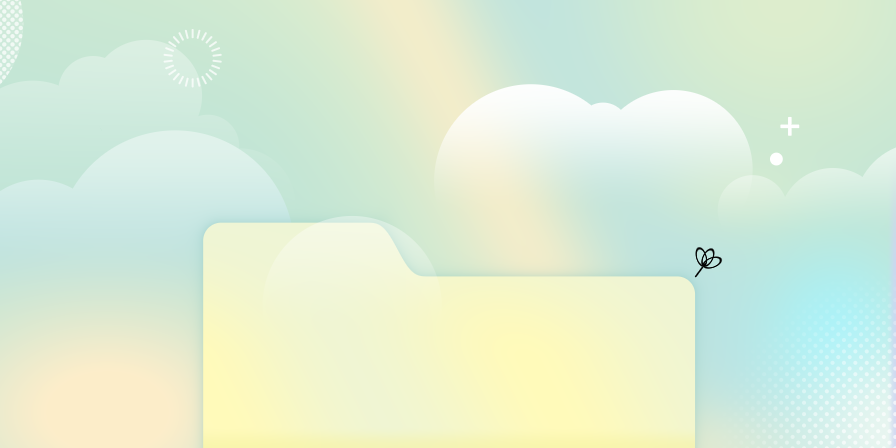
Write a WebGL 1 fragment shader that draws this background.

```glsl
precision highp float;
uniform vec2 u_resolution;

const vec3 WHITE = vec3(1.0);
const vec3 MINT = vec3(0.75, 0.895, 0.84);
const vec3 LIME = vec3(0.88, 0.935, 0.80);
const vec3 CREAM = vec3(0.965, 0.93, 0.79);
const vec3 SKY = vec3(0.73, 0.885, 0.89);
const vec3 AQUA = vec3(0.64, 0.95, 0.98);
const vec3 PEACH = vec3(0.99, 0.93, 0.79);
const vec3 LAVENDER = vec3(0.81, 0.83, 0.95);
const vec3 PAPER = vec3(0.935, 0.96, 0.835);
const vec3 LEMON = vec3(1.0, 0.98, 0.73);
const vec3 INK = vec3(0.02);
const vec2 SLANT = vec2(0.89, 0.456);

float bell(float d, float width) {
  return exp(-d * d / (width * width));
}

float glow(vec2 p, vec2 center, vec2 size) {
  vec2 d = (p - center) / size;
  return exp(-dot(d, d));
}

float fill(float d, float px) {
  return clamp(0.5 - d / px, 0.0, 1.0);
}

float disc(vec2 p, float x, float y, float r) {
  return length(p - vec2(x, y)) - r;
}

float roundBox(vec2 p, vec2 halfSize, float r) {
  vec2 q = abs(p) - halfSize + r;
  return length(max(q, 0.0)) + min(max(q.x, q.y), 0.0) - r;
}

float segment(vec2 p, vec2 a, vec2 b) {
  vec2 v = b - a;
  return length(p - a - v * clamp(dot(p - a, v) / dot(v, v), 0.0, 1.0));
}

vec2 rotate(vec2 p, float a) {
  float c = cos(a), s = sin(a);
  return vec2(c * p.x + s * p.y, c * p.y - s * p.x);
}

vec3 sky(vec2 p) {
  float s = dot(p, SLANT);
  vec3 col = mix(MINT, LIME, 0.45 * glow(p, vec2(0.45, 1.1), vec2(0.7, 0.3)));
  col = mix(col, SKY, 0.8 * bell(s - 1.54, 0.2));
  col = mix(col, LIME, 0.9 * glow(p, vec2(1.75, 1.0), vec2(0.4, 0.36)));
  col = mix(col, LIME, 0.5 * glow(p, vec2(1.65, 0.57), vec2(0.2, 0.09)));
  col = mix(col, LIME, 0.5 * bell(s - 1.1, 0.2));
  return mix(col, CREAM, 0.9 * bell(s - 1.25, 0.135));
}

float backCloud(vec2 p) {
  float d = min(disc(p, 0.326, 0.786, 0.125), disc(p, 0.208, 0.797, 0.078));
  d = min(d, min(disc(p, 0.073, 0.659, 0.161), disc(p, 0.339, 0.61, 0.15)));
  return min(d, min(disc(p, 0.464, 0.674, 0.07), disc(p, 0.534, 0.544, 0.125)));
}

float frontCloud(vec2 p) {
  return min(disc(p, 0.391, 0.443, 0.266), disc(p, 0.086, 0.443, 0.156));
}

float middleCloud(vec2 p) {
  float d = min(disc(p, 1.185, 0.596, 0.216), disc(p, 1.503, 0.622, 0.177));
  return min(d, disc(p, 1.346, 0.714, 0.057));
}

float rightCloud(vec2 p) {
  float d = min(disc(p, 1.68, 0.531, 0.078), disc(p, 1.859, 0.505, 0.12));
  return min(d, disc(p, 2.057, 0.531, 0.151));
}

// Rounded box whose top steps down smoothly beside the tab
float folder(vec2 p) {
  float t = smoothstep(0.815, 0.96, p.x);
  float slope = 1.9 * 4.0 * t * (1.0 - t);
  p.y += 0.12 * smoothstep(0.0, 1.0, t);
  return roundBox(p - vec2(1.0025, 0.0), vec2(0.549, 0.503), 0.04) / sqrt(1.0 + slope * slope);
}

// Distance to a ring of short rays
float sunburst(vec2 p, float count) {
  float sector = 6.2831853 / count;
  float a = mod(atan(p.y, p.x), sector) - 0.5 * sector;
  vec2 q = length(p) * vec2(cos(a), sin(a));
  return segment(q, vec2(0.047, 0.0), vec2(0.063, 0.0)) - 0.0022;
}

float dots(vec2 p, float spacing, float radius, float px) {
  vec2 q = rotate(p, 0.785);
  return fill(length((fract(q / spacing) - 0.5) * spacing) - radius, px);
}

// Outlined petals fanned around the top of a stem
float sprout(vec2 p) {
  float d = segment(p, vec2(-0.018, -0.024), vec2(0.002, 0.003));
  for (int i = 0; i < 3; i++) {
    vec2 q = rotate(p, 0.35 + 0.75 * float(i)) - vec2(0.02, 0.0);
    d = min(d, abs(length(q * vec2(1.0, 1.9)) - 0.02) * 0.7);
  }
  return d - 0.0018;
}

void main() {
  float px = 1.0 / u_resolution.y;
  vec2 p = gl_FragCoord.xy * px;
  vec3 col = sky(p);

  // Clouds, fading out toward their base
  col = mix(col, WHITE, 0.34 * fill(backCloud(p), px) * smoothstep(0.5, 0.94, p.y));
  vec3 mist = mix(SKY, vec3(0.89, 0.955, 0.93), smoothstep(0.38, 0.71, p.y));
  col = mix(col, mist, 0.9 * fill(frontCloud(p), px) * smoothstep(0.27, 0.5, p.y));
  col = mix(col, WHITE, 0.6 * fill(rightCloud(p), px) * smoothstep(0.47, 0.7, p.y));
  col = mix(col, WHITE, 0.95 * fill(middleCloud(p), px) * smoothstep(0.52, 0.82, p.y));

  // Low colour glows
  col = mix(col, PEACH, min(1.0, 1.15 * glow(p, vec2(0.24, 0.08), vec2(0.36, 0.24))));
  col = mix(col, CREAM, 0.5 * glow(p, vec2(1.62, 0.0), vec2(0.2, 0.1)));
  col = mix(col, AQUA, 0.95 * glow(p, vec2(1.87, 0.25), vec2(0.17, 0.19)));
  col = mix(col, vec3(0.93, 0.97, 0.95), 0.9 * glow(p, vec2(2.0, 0.03), vec2(0.22, 0.2)));
  col = mix(col, LAVENDER, 0.8 * smoothstep(1.98, 2.0, p.x) * smoothstep(0.68, 0.4, p.y));

  // Folder with soft shadow and slanted sheen
  float d = folder(p);
  float s = dot(p, SLANT);
  float sheen = max(bell(s - 0.47, 0.2), bell(s - 1.14, 0.22)) * smoothstep(0.52, 0.2, p.y);
  vec3 paper = mix(PAPER, LEMON, sheen);
  paper = mix(paper, vec3(0.96, 0.95, 0.64), 0.6 * smoothstep(0.05, 0.0, p.y));
  col = mix(col, vec3(0.5, 0.75, 0.72), 0.28 * exp(-max(d, 0.0) / 0.012));
  col = mix(col, paper, fill(d, px));
  float bubble = fill(disc(p, 0.786, 0.318, 0.2), px) * smoothstep(0.26, 0.52, p.y);
  col = mix(col, WHITE, 0.38 * bubble);

  // Halftone patches
  float leftPatch = fill(disc(p, -0.156, 0.948, 0.208), px);
  col = mix(col, WHITE, leftPatch * (0.15 + 0.6 * dots(p, 0.013, 0.0048, px)));
  float corner = smoothstep(0.42, 0.1, length(p - vec2(2.0, 0.0)));
  col = mix(col, WHITE, 0.65 * corner * dots(p, 0.018, 0.0045, px));

  // Small ornaments
  col = mix(col, WHITE, 0.75 * fill(sunburst(p - vec2(0.43, 0.87), 26.0), px));
  vec2 plus = abs(p - vec2(1.763, 0.718));
  float mark = roundBox(vec2(max(plus.x, plus.y), min(plus.x, plus.y)), vec2(0.021, 0.004), 0.002);
  mark = min(mark, disc(p, 1.733, 0.645, 0.0143));
  col = mix(col, WHITE, fill(mark, px));
  col = mix(col, INK, fill(sprout(p - vec2(1.571, 0.407)), px));

  gl_FragColor = vec4(col, 1.0);
}
```
